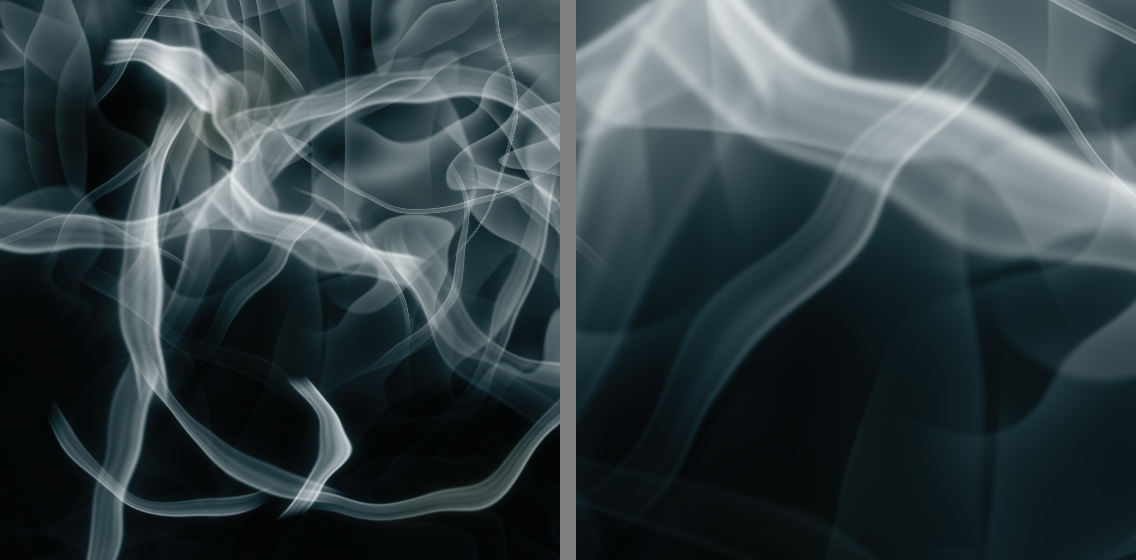
Left: the whole. Right: its middle third, enlarged.
Write a three.js fragment shader that draws this texture.

```glsl
// Pale smoke drifting over black: folded veils, thin strands and broad curling plumes.
varying vec2 vUv;

const int VEILS = 6;
const int STRANDS = 18;
const float VEIL_GAIN = 0.36;
const float STRAND_GAIN = 0.42;
const float HAZE_GAIN = 0.25;
const float EXPOSURE = 1.08;
const float FOLD_EDGE = 0.05;
const vec3 BLACK_TONE = vec3(0.004, 0.012, 0.016);
const vec3 COOL_SHIFT = vec3(-0.10, 0.0, 0.028);
const vec3 WARM_SHIFT = vec3(0.05, 0.015, -0.035);

float hash(float n) {
  return fract(sin(n * 91.345 + 4.7) * 4375.85);
}

vec2 gradientAt(vec2 cell) {
  float h = fract(sin(dot(cell, vec2(127.1, 311.7))) * 4375.85);
  float angle = 6.2832 * h;
  return vec2(cos(angle), sin(angle));
}

// Gradient noise, roughly -1 to 1.
float noise(vec2 p) {
  vec2 i = floor(p), f = fract(p);
  vec2 u = f * f * f * (f * (f * 6.0 - 15.0) + 10.0);
  vec2 e = vec2(1.0, 0.0);
  float low = mix(dot(gradientAt(i), f), dot(gradientAt(i + e.xy), f - e.xy), u.x);
  float high = mix(dot(gradientAt(i + e.yx), f - e.yx), dot(gradientAt(i + e.xx), f - e.xx), u.x);
  return 1.4 * mix(low, high, u.y);
}

float fbm(vec2 p) {
  float sum = 0.0, amp = 0.6;
  for (int i = 0; i < 4; i++) {
    sum += amp * noise(p);
    p = mat2(1.6, 1.2, -1.2, 1.6) * p + 3.7;
    amp *= 0.5;
  }
  return sum;
}

vec2 swirl(vec2 p) {
  return vec2(noise(p + 11.3), noise(p + 47.9));
}

// One crisp crease per period, fading away to one side.
float fold(float phase) {
  float f = fract(phase);
  return exp(-4.0 * f) * (1.0 - smoothstep(0.7, 1.0, f)) + smoothstep(1.0 - FOLD_EDGE, 1.0, f);
}

// A sheet of smoke from a to b, bowed to the left by bend, with bright rims.
float plume(vec2 p, vec2 a, vec2 b, float bend, float width, float seed) {
  vec2 axis = b - a;
  float len = length(axis);
  vec2 dir = axis / len;
  float t = dot(p - a, dir) / len;
  float across = dot(p - a, vec2(-dir.y, dir.x));
  float centre = bend * 4.0 * t * (1.0 - t) + 0.025 * noise(vec2(t * 3.0, seed * 7.3));
  float halfWidth = width * (0.75 + 0.55 * noise(vec2(t * 2.3 + 5.0, seed * 3.1)));
  float v = (across - centre) / max(halfWidth, width * 0.25);
  float side = 0.6 + 0.4 * sin(seed * 5.0 + t * 3.0) * clamp(v, -1.0, 1.0);
  float streak = noise(vec2(v * 2.4 + t, t * 1.7 + seed * 9.1));
  float body = (1.0 - smoothstep(0.75, 1.05, abs(v))) * (0.42 + 0.22 * streak + 0.2 * v * v);
  float rim = 0.42 * exp(-pow((abs(v) - 0.88) * 7.0, 2.0));
  float halo = 0.1 * exp(-0.5 * v * v);
  float ends = smoothstep(0.0, 0.14, t) * (1.0 - smoothstep(0.86, 1.0, t));
  return ends * ((body + rim) * side * 1.5 + halo);
}

float veils(vec2 p) {
  float sum = 0.0;
  for (int i = 0; i < VEILS; i++) {
    float n = float(i);
    float angle = 0.5 + n * 1.1;
    mat2 turn = mat2(cos(angle), sin(angle), -sin(angle), cos(angle));
    vec2 q = turn * p * vec2(1.1, 2.3) * (1.0 + 0.22 * n) + n * 13.7;
    q += 0.5 * swirl(q * 0.9) + 0.12 * swirl(q * 2.6);
    float patches = smoothstep(-0.2, 0.55, noise(p * 2.7 + n * 5.9));
    sum += patches * fold(noise(q) * 2.2 + n * 0.37);
  }
  return sum * VEIL_GAIN;
}

float strands(vec2 p) {
  float sum = 0.0;
  for (int i = 0; i < STRANDS; i++) {
    float n = float(i) + 1.0;
    vec2 middle = vec2(hash(n), 0.35 + 0.7 * hash(n + 31.0));
    float angle = 6.2832 * hash(n + 57.0);
    vec2 reach = (0.16 + 0.16 * hash(n + 73.0)) * vec2(cos(angle), sin(angle));
    float bend = 0.26 * (hash(n + 97.0) - 0.5);
    float width = mix(0.005, 0.05, pow(hash(n + 119.0), 2.0));
    sum += plume(p, middle - reach, middle + reach, bend, width, n);
  }
  return sum * STRAND_GAIN;
}

// The large plumes that carry the composition.
float mainPlumes(vec2 p) {
  float column = plume(p, vec2(0.31, 0.82), vec2(0.27, 0.27), -0.035, 0.042, 1.3);
  float tail = plume(p, vec2(0.27, 0.37), vec2(0.15, -0.08), -0.01, 0.04, 2.6);
  float floorArc = plume(p, vec2(0.25, 0.36), vec2(0.62, 0.09), -0.03, 0.024, 3.2);
  float hook = plume(p, vec2(0.07, 0.29), vec2(0.5, 0.14), -0.11, 0.022, 4.4);
  float crescent = plume(p, vec2(0.52, 0.33), vec2(0.53, 0.08), 0.075, 0.036, 5.1);
  float sweep = plume(p, vec2(0.53, 0.12), vec2(1.03, 0.32), -0.13, 0.024, 6.7);
  float belly = plume(p, vec2(0.37, 0.68), vec2(0.76, 0.49), -0.02, 0.058, 7.5);
  float arch = plume(p, vec2(0.45, 0.68), vec2(1.08, 0.7), 0.18, 0.05, 8.2);
  float arm = plume(p, vec2(-0.1, 0.66), vec2(0.45, 0.68), -0.1, 0.045, 9.8);
  float head = plume(p, vec2(0.17, 0.92), vec2(0.4, 0.81), 0.03, 0.042, 10.4);
  float shaft = plume(p, vec2(0.35, 0.88), vec2(0.47, 0.6), 0.02, 0.04, 11.9);
  float glow = exp(-dot(p - vec2(0.29, 0.89), p - vec2(0.29, 0.89)) / 0.0012);
  return 0.85 * (column + belly) + 0.55 * (tail + floorArc + hook + sweep + arm + shaft)
    + 0.6 * arch + 1.25 * crescent + 1.2 * head * (1.0 + glow) + 0.35 * glow;
}

void main() {
  vec2 p = vUv + 0.022 * swirl(vUv * 3.5) + 0.005 * swirl(vUv * 11.0);

  // Thick smoke above a slanted border, with a dark hollow at upper left.
  float height = p.y - 0.53 + 0.25 * p.x + 0.12 * noise(p * 3.1);
  vec2 hollow = (p - vec2(0.15, 0.76)) / 0.15;
  float cover = mix(0.06, 1.0, smoothstep(-0.12, 0.2, height)) * (1.0 - 0.6 * exp(-dot(hollow, hollow)));

  float haze = HAZE_GAIN * smoothstep(-0.45, 0.6, fbm(p * 3.0 + 0.4 * swirl(p * 2.0)));
  float density = cover * (haze + veils(p) + strands(p)) + mainPlumes(p);
  float light = 1.0 - exp(-EXPOSURE * density);

  // Cool grey tint, drifting to warm in patches.
  float warmth = smoothstep(0.2, 0.8, noise(p * 3.3 + 21.0));
  vec3 tint = COOL_SHIFT + WARM_SHIFT * warmth;
  vec3 color = BLACK_TONE + light + tint * smoothstep(0.0, 0.18, light) * (1.0 - light);
  gl_FragColor = vec4(clamp(color, 0.0, 1.0), 1.0);
}
```
